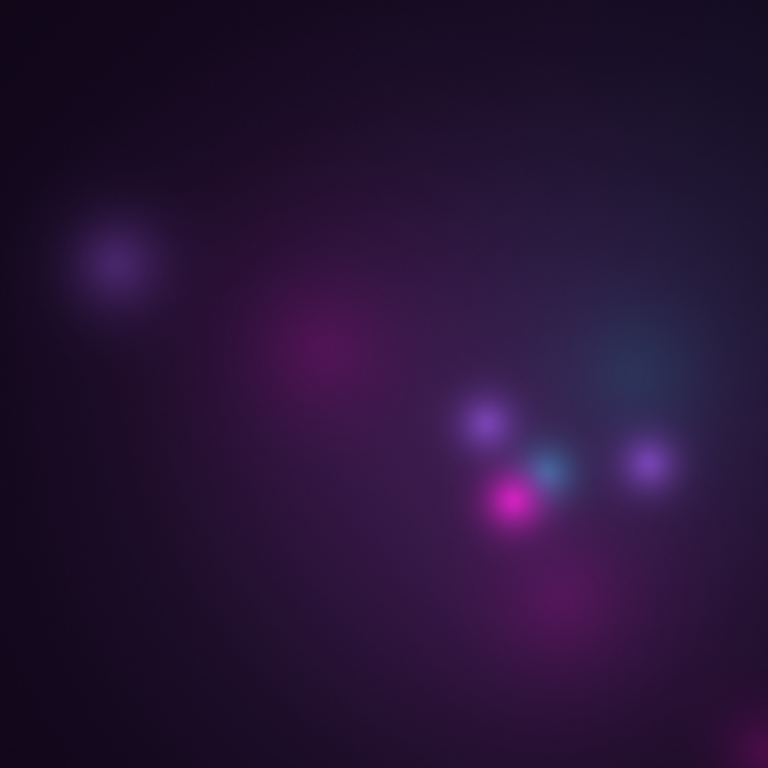
Reproduce this background procedurally as a WebGL 1 fragment shader.

```glsl
precision highp float;

uniform vec2 u_resolution;

// Palette
const vec3 NIGHT = vec3(0.059, 0.023, 0.092);
const vec3 HAZE = vec3(0.143, 0.079, 0.183);
const vec3 VIOLET = vec3(0.55, 0.31, 0.83);
const vec3 MAGENTA = vec3(0.90, 0.06, 0.75);
const vec3 PINK = vec3(0.92, 0.13, 0.82);
const vec3 TEAL = vec3(0.10, 0.60, 0.70);
const vec3 CYAN = vec3(0.24, 0.57, 0.76);

// Ambient haze
const vec2 HAZE_CENTER = vec2(0.66, 0.42);
const float HAZE_RADIUS = 0.46;

// Glow shape: lower sharpness gives a more pointed core and longer tail
const float SHARPNESS = 0.82;
const float SPARK_RADIUS = 0.036;
const float ORB_RADIUS = 0.058;
const float CLOUD_RADIUS = 0.085;
const float VEIL_RADIUS = 0.22;

// Glow strengths
const float SPARK_POWER = 0.74;
const float ORB_POWER = 0.37;
const float CLOUD_POWER = 0.145;
const float VEIL_POWER = 0.065;

// Fine grain that hides banding
const float GRAIN_CELLS = 512.0;
const float GRAIN_POWER = 0.005;

// Squared distance in units of the radius
float spread(vec2 p, vec2 center, float radius) {
  vec2 d = (p - center) / radius;
  return dot(d, d);
}

// Blends a soft light over the base color
vec3 glow(vec3 base, vec3 tint, vec2 p, vec2 center, float radius, float power) {
  float falloff = exp(-pow(spread(p, center, radius) + 0.0001, SHARPNESS));
  return mix(base, tint, power * falloff);
}

// Broad veil with a denser cloud at its heart
vec3 cloud(vec3 base, vec3 tint, vec2 p, vec2 center) {
  base = glow(base, tint, p, center, VEIL_RADIUS, VEIL_POWER);
  return glow(base, tint, p, center, CLOUD_RADIUS, CLOUD_POWER);
}

float hash(vec2 cell) {
  vec3 q = fract(cell.xyx * 0.1031);
  q += dot(q, q.yzx + 33.33);
  return fract((q.x + q.y) * q.z);
}

void main() {
  vec2 p = gl_FragCoord.xy / u_resolution;

  // Dark ground lifted by the ambient haze
  vec3 color = NIGHT + HAZE * exp(-spread(p, HAZE_CENTER, HAZE_RADIUS));

  // Diffuse clouds
  color = glow(color, TEAL, p, vec2(0.98, 0.78), 0.32, 0.04);
  color = cloud(color, TEAL, p, vec2(0.827, 0.512));
  color = cloud(color, MAGENTA, p, vec2(0.419, 0.547));
  color = cloud(color, MAGENTA, p, vec2(0.732, 0.219));
  color = glow(color, MAGENTA, p, vec2(1.0, 0.02), ORB_RADIUS, 0.22);

  // Distant violet orb with a faint outer halo
  vec2 orb = vec2(0.152, 0.656);
  color = glow(color, VIOLET, p, orb, 2.0 * ORB_RADIUS, 0.04);
  color = glow(color, VIOLET, p, orb, ORB_RADIUS, ORB_POWER);

  // Bright sparks, the pink one in front
  color = glow(color, VIOLET, p, vec2(0.634, 0.448), SPARK_RADIUS, SPARK_POWER);
  color = glow(color, VIOLET, p, vec2(0.845, 0.396), SPARK_RADIUS, SPARK_POWER);
  color = glow(color, CYAN, p, vec2(0.712, 0.384), SPARK_RADIUS, 0.64);
  color = glow(color, PINK, p, vec2(0.669, 0.348), SPARK_RADIUS, 0.84);

  // Subtle grain
  color += GRAIN_POWER * (hash(floor(p * GRAIN_CELLS)) - 0.5);

  gl_FragColor = vec4(color, 1.0);
}
```
